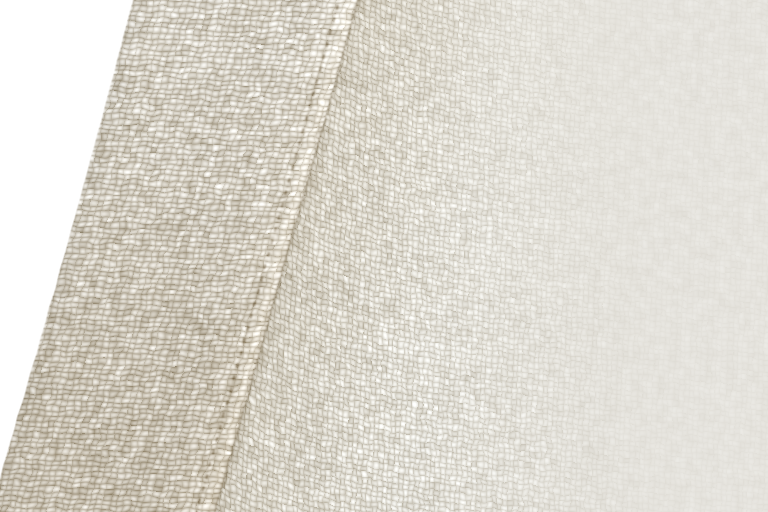
A WebGL 1 fragment shader for this texture:

```glsl
precision highp float;
uniform vec2 u_resolution;

#define SEAM_FOOT 0.420
#define SEAM_SLOPE 0.279
#define EDGE_FOOT -0.020
#define EDGE_SLOPE 0.280
#define WELT_WIDTH 0.036
#define SIDE_THREADS vec2(76.0, 94.0)
#define FRONT_THREADS vec2(98.0, 92.0)
#define SIDE_CONTRAST 0.155
#define FRONT_CONTRAST 0.125
#define STITCH_PITCH 0.026

float hash(vec2 p) {
  p = fract(p * vec2(0.1031, 0.1137));
  p += dot(p, p.yx + 33.33);
  return fract((p.x + p.y) * p.x * 17.0);
}

vec2 gradient(vec2 cell) {
  float a = 6.2832 * hash(cell + 71.0);
  return vec2(cos(a), sin(a));
}

float noise(vec2 p) {
  vec2 i = floor(p), f = fract(p);
  vec2 u = f * f * f * (f * (f * 6.0 - 15.0) + 10.0);
  vec2 e = vec2(1.0, 0.0);
  float a = dot(gradient(i), f);
  float b = dot(gradient(i + e), f - e);
  float c = dot(gradient(i + e.yx), f - e.yx);
  float d = dot(gradient(i + 1.0), f - 1.0);
  return 1.4 * mix(mix(a, b, u.x), mix(c, d, u.x), u.y);
}

// Plain weave of uneven yarns, roughly in -1..1 around zero.
float weave(vec2 uv, float acrossBias) {
  uv += 0.38 * vec2(noise(uv * 0.45), noise(uv * 0.45 + 37.0));
  vec2 cell = floor(uv), f = fract(uv) - 0.5;
  float over = mod(cell.x + cell.y, 2.0);
  vec2 bulge = cos(3.1416 * f);
  float weft = bulge.y * (0.55 + 0.45 * bulge.x);
  float warp = bulge.x * (0.55 + 0.45 * bulge.y);
  float height = mix(warp, weft, max(over, acrossBias));
  float yarn = mix(noise(vec2(uv.x * 0.9, cell.y * 1.37)),
                   noise(vec2(cell.x * 1.37, uv.y * 0.9)),
                   (1.0 - over) * (1.0 - acrossBias));
  return 1.5 * (height - 0.55) + 0.75 * yarn + 0.65 * (hash(cell) - 0.5);
}

// Soft line profile around zero.
float ridge(float d, float width) {
  return exp(-d * d / (width * width));
}

void main() {
  vec2 p = gl_FragCoord.xy / u_resolution.y;
  float px = 1.0 / u_resolution.y;

  // Signed distances from the slanted seam and the outer edge
  float wobble = 0.0015 * noise(vec2(p.y * 24.0, 3.0));
  float seam = 0.963 * (p.x - SEAM_FOOT - SEAM_SLOPE * p.y) + wobble;
  float edge = 0.963 * (p.x - EDGE_FOOT - EDGE_SLOPE * p.y) + wobble
             - 0.005 * sin(3.1416 * p.y);

  // Side panel: strong horizontal ribs
  vec2 sideUv = vec2(p.x - 0.25 * p.y, p.y + 0.04 * p.x) * SIDE_THREADS;
  float sideCloth = weave(sideUv, 0.55);
  vec3 side = mix(vec3(0.775, 0.745, 0.685), vec3(0.83, 0.81, 0.765),
                  smoothstep(0.0, 1.0, p.y));
  side += 0.035 * smoothstep(-0.12, -0.02, seam);
  side -= 0.035 * ridge(edge, 0.03);

  // Front panel: threads bend beside the seam, focus fades to the right
  float bend = 0.07 * exp(-max(seam, 0.0) * 5.0);
  vec2 frontUv = vec2(p.x - 0.04 * p.y, p.y + 0.10 * p.x - bend) * FRONT_THREADS;
  float focus = 1.0 - 0.88 * smoothstep(0.72, 1.32, p.x + 0.08 * p.y);
  float frontCloth = weave(frontUv, 0.15) * focus;
  frontCloth += 0.16 * (1.0 - focus) * noise(frontUv * 0.45);
  vec3 front = mix(vec3(0.835, 0.815, 0.765), vec3(0.885, 0.875, 0.842),
                   smoothstep(0.0, 0.36, seam));
  front = mix(front, vec3(0.898, 0.890, 0.867), smoothstep(0.8, 1.4, p.x));
  front += 0.018 * (p.y - 0.45) * (1.0 - smoothstep(0.9, 1.4, p.x));

  // Join the panels, with warmer colour in the gaps between yarns
  float onFront = smoothstep(-px, px, seam);
  vec3 col = mix(side, front, onFront);
  float relief = mix(sideCloth * SIDE_CONTRAST, frontCloth * FRONT_CONTRAST, onFront);
  col += relief * vec3(0.91, 1.0, 1.17);

  // Broad mottling of the cloth
  float mottle = noise(p * vec2(9.0, 15.0)) + 0.6 * noise(p * vec2(31.0, 43.0));
  col += 0.013 * mottle * mix(1.0, focus, onFront);

  // Raised welt, fold shadow and stitched groove
  float stitchLine = seam + WELT_WIDTH * 0.963;
  float along = p.y + 0.28 * p.x;
  float dash = smoothstep(0.22, 0.42, abs(fract(along / STITCH_PITCH) - 0.5));
  vec3 shadow = vec3(0.9, 1.0, 1.15);
  col += 0.045 * ridge(seam + 0.012, 0.009);
  col -= 0.13 * shadow * ridge(seam - 0.001, 0.0032);
  col -= 0.035 * shadow * ridge(seam - 0.008, 0.012);
  col -= shadow * ridge(stitchLine, 0.0032) * (0.045 + 0.17 * dash);

  // Bright backdrop beyond the outer edge
  col = mix(vec3(1.0), col, smoothstep(-1.2 * px, 1.2 * px, edge));
  gl_FragColor = vec4(clamp(col, 0.0, 1.0), 1.0);
}
```
